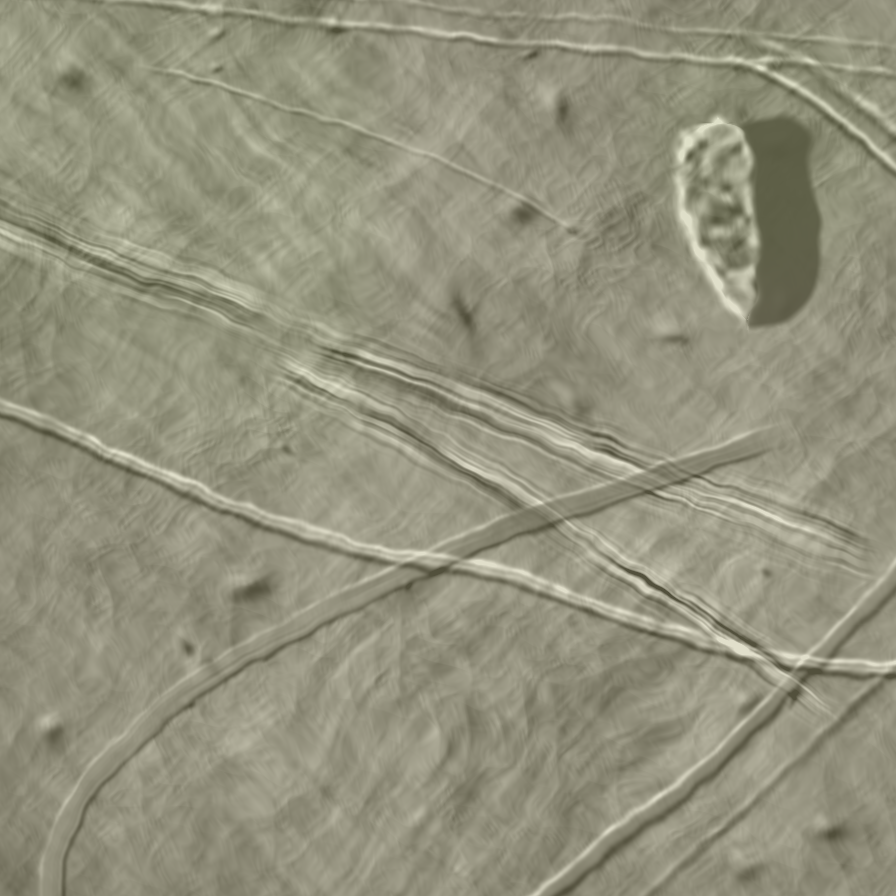
This texture is drawn by a WebGL 1 fragment shader. Its source:

```glsl
precision highp float;
// Cracked icy plain seen from above, lit from the left: ridged noise shaded by its
// slope, crossed by broken ridges, grooved bundles and smooth bands, with scattered
// pits and one steep hill that casts a shadow.

uniform vec2 u_resolution;

const vec3 GROUND = vec3(0.583, 0.573, 0.497);
const vec3 GREEN_TINT = vec3(-0.010, 0.004, -0.014);
const vec2 AWAY_FROM_LIGHT = vec2(0.0020, -0.0013);
const float RELIEF = 0.34;      // contrast of the wrinkles
const float STRIATION = 0.24;   // contrast of the fine scratches
const float PATCHES = 0.17;     // contrast of broad areas
const float BUNDLE = 0.62;      // contrast of the grooves
const float SHADOW_TONE = -0.20;
const int PIT_COUNT = 26;

float hash(vec2 p) {
  return fract(sin(dot(p, vec2(127.1, 311.7))) * 43758.5453);
}

float noise(vec2 p) {
  vec2 i = floor(p), f = fract(p);
  f = f * f * (3.0 - 2.0 * f);
  return mix(mix(hash(i), hash(i + vec2(1, 0)), f.x),
             mix(hash(i + vec2(0, 1)), hash(i + vec2(1, 1)), f.x), f.y);
}

vec2 warp(vec2 p) { return vec2(noise(p), noise(p + 40.0)) - 0.5; }

vec2 rotate(vec2 p, float a) {
  return vec2(cos(a) * p.x + sin(a) * p.y, cos(a) * p.y - sin(a) * p.x);
}

float bell(float x) { return exp(-x * x); }

float span(float x, float a, float b) {
  return smoothstep(a - 0.03, a + 0.03, x) * (1.0 - smoothstep(b - 0.03, b + 0.03, x));
}

// Ridged noise, each octave turned and stretched
float height(vec2 p) {
  float h = 0.0, amp = 0.5, freq = 14.0;
  for (int i = 0; i < 5; i++) {
    vec2 q = rotate(p, 0.6 + 1.1 * float(i)) * vec2(0.7, 1.3) * freq;
    h += amp * (1.0 - abs(2.0 * noise(q + 17.0 * float(i)) - 1.0));
    amp *= 0.6;
    freq *= 1.75;
  }
  return h;
}

float scratches(vec2 p, float angle, float fine) {
  vec2 q = rotate(p, angle);
  return noise(q * vec2(11.0, fine)) + 0.6 * noise(q * vec2(23.0, fine * 1.7) + 31.0) - 0.8;
}

// Signed distance to y = k.x + k.y t + k.z t^2, t = x - x0
float curve(vec2 p, float x0, vec3 k) {
  float t = p.x - x0, slope = k.y + 2.0 * k.z * t;
  return (p.y - k.x - t * (k.y + k.z * t)) / sqrt(1.0 + slope * slope);
}

// Bright crest with a dark lee side
float ridge(float d, float w) { return bell(d / w) - 0.6 * bell(d / w + 2.0); }

float bundle(float d, float along, float width) {
  float lines = noise(vec2(d * 210.0, along * 7.0)) + 0.5 * noise(vec2(d * 370.0, along * 19.0));
  return BUNDLE * (lines - 0.7) * bell(d / width) * (0.3 + noise(vec2(along * 18.0, d * 60.0)));
}

void main() {
  vec2 p = gl_FragCoord.xy / u_resolution;
  vec2 q = p + 0.035 * warp(p * 9.0) + 0.010 * warp(p * 33.0);
  vec2 c = p + 0.009 * warp(p * 9.0) + 0.005 * warp(p * 50.0);
  float glint = 0.15 + 0.6 * noise(p * 24.0) + 0.7 * noise(p * 75.0);

  // Wrinkled ground, rougher in two patches
  float rough = bell(length((q - vec2(0.685, 0.755)) / vec2(0.042, 0.085)))
              + bell(length((q - vec2(0.30, 0.54)) / vec2(0.07, 0.05)));
  float slope = height(q + AWAY_FROM_LIGHT) - height(q - AWAY_FROM_LIGHT);
  float tone = RELIEF * slope * (0.55 + 0.8 * noise(p * 8.0) + 0.8 * rough);
  tone += PATCHES * (0.45 * noise(p * 5.0) + 0.35 * noise(q * 14.0) + 0.3 * noise(q * 30.0) - 0.55);
  float lower = span(p.x, 0.35, 0.85) * (1.0 - smoothstep(0.3, 0.5, p.y));
  float upper = smoothstep(0.5, 0.75, p.y) * (1.0 - smoothstep(0.4, 0.65, p.x));
  tone += STRIATION * (0.2 + 0.25 * lower) * scratches(q, 0.88, 90.0);
  tone += STRIATION * (0.2 + 0.2 * upper) * scratches(q, -0.75, 95.0);

  // Scattered pits and one long slash
  for (int i = 0; i < PIT_COUNT; i++) {
    vec2 id = vec2(float(i), 1.0);
    vec2 d = q - vec2(hash(id), hash(id + 1.0));
    float size = 0.005 + 0.010 * hash(id + 2.0);
    tone -= 0.20 * bell(length(rotate(d, 6.3 * hash(id + 3.0)) / vec2(1.4, 0.7)) / size);
    tone += 0.13 * bell(length(d + vec2(size, -size)) / size);
  }
  tone -= 0.22 * bell(length(rotate(q - vec2(0.522, 0.64), -1.2) / vec2(0.04, 0.009)));

  // Grooved bundles and thin broken ridges
  float gap = 1.0 - 0.7 * span(p.x, 0.28, 0.35);
  tone += gap * span(p.x, -0.1, 0.96) * bundle(curve(c, 0.0, vec3(0.755, -0.39, 0.0)), p.x, 0.026);
  tone += span(p.x, 0.32, 0.92) * bundle(curve(c, 0.325, vec3(0.583, -0.5, -0.2)), p.x + 3.0, 0.02);
  float dTop = curve(c, 0.0, vec3(1.015, -0.11, 0.015));
  tone += glint * (0.18 * ridge(dTop, 0.0035) + 0.1 * ridge(dTop - 0.03, 0.003));
  float dArc = curve(c, 0.807, vec3(0.94, -0.4, -1.3));
  tone += span(p.x, 0.82, 1.1) * (0.25 * ridge(dArc, 0.004) + 0.2 * glint * ridge(dArc - 0.03, 0.005));
  tone += 0.13 * glint * span(p.x, 0.17, 0.63) * ridge(curve(c, 0.17, vec3(0.92, -0.17, -0.42)), 0.0025);

  // Smooth bands rising to the right
  float bend = c.y / 0.325, reach = span(p.x, -0.1, 0.86);
  float dB = (c.y * bend + 0.055 - c.x) / length(vec2(1.0, 2.0 * bend));
  float bed = reach * (1.0 - smoothstep(0.010, 0.015, abs(dB)));
  float bedTone = mix(0.0, -0.08, smoothstep(0.25, 0.65, p.x)) + 0.1 * noise(vec2(dB * 260.0, p.x * 12.0)) - 0.05;
  tone = mix(tone, bedTone + 0.3 * tone, 0.8 * bed);
  tone += reach * (0.13 * glint * bell(dB / 0.003 - 4.5) - 0.16 * bell(dB / 0.0035 + 3.6));
  float dC = curve(c, 0.605, vec3(0.0, 0.70, 0.55));
  tone = mix(tone, -0.06, 0.6 * bell(dC / 0.012));
  tone += 0.26 * glint * bell(dC / 0.0033 - 2.7) - 0.2 * bell(dC / 0.005 + 2.0);
  float dD = curve(c, 0.73, vec3(0.0, 0.93, 0.0));
  tone += 0.1 * glint * bell(dD / 0.004 - 2.0) - 0.13 * bell(dD / 0.006);

  // Main double ridge
  float dA = curve(c - vec2(0.0, 0.011 * sin(11.5 * p.x - 5.2)), 0.0, vec3(0.544, -0.42, 0.13));
  tone += glint * (0.27 * bell(dA / 0.0035 - 0.8) + 0.14 * bell(dA / 0.003 + 1.6)) - 0.19 * bell(dA / 0.004 + 3.0);

  // Hill: shadow, rough body, lit rim
  float s = (c.y - 0.645) / 0.22, side = q.x - 0.835 + 0.035 * s;
  float inHill = smoothstep(-0.08, 0.06, s) * (1.0 - smoothstep(0.98, 1.06, s));
  float halfWidth = 0.115 * clamp(s, 0.0, 1.0) * sqrt(max(1.0 - s, 0.0));
  float shade = 1.0 - smoothstep(0.94, 1.04, length((q - vec2(0.84, 0.755)) / vec2(0.088, 0.108)));
  shade *= smoothstep(-0.004, 0.004, side - halfWidth * 0.9);
  tone = mix(tone, SHADOW_TONE + 0.1 * tone, shade);
  float body = inHill * (1.0 - smoothstep(0.9, 1.1, abs(side) / max(halfWidth, 0.001)));
  tone += body * 0.4 * (noise(q * 85.0) - 0.45);
  tone += inHill * glint * (0.38 * bell((side + halfWidth) / 0.008) + 0.14 * bell((side - halfWidth * 0.8) / 0.006));

  float green = smoothstep(0.35, 0.75, noise(p * 3.5 + 8.0)) * smoothstep(0.3, 0.7, p.y);
  gl_FragColor = vec4(GROUND + clamp(tone, -0.26, 0.30) + GREEN_TINT * green, 1.0);
}
```
